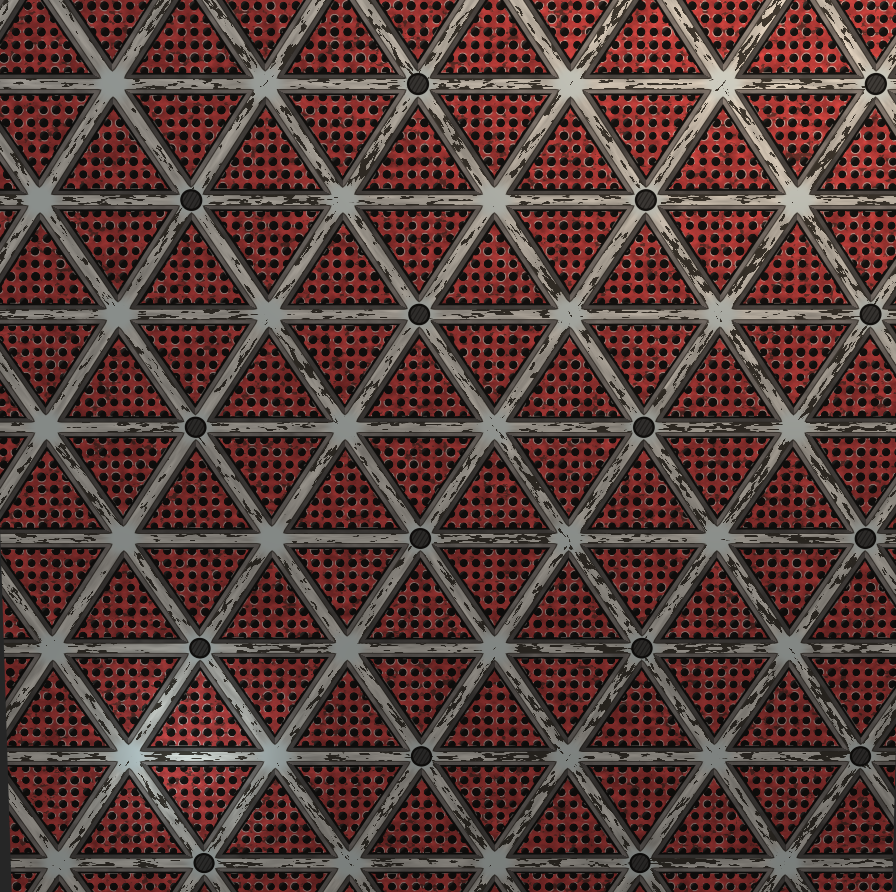
A Shadertoy shader for this texture:

```glsl
// Worn steel lattice of triangles over a red perforated sheet, seen in slight perspective.
// Three families of parallel lines give the bars, a finer square grid gives the holes,
// and value noise chips the paint; every third node of a row carries a dark bolt.

#define CELL 0.1711        // node spacing at the first full row
#define ROWS 7.632         // rows per canvas height there
#define TAPER 0.0547       // perspective shrink towards the bottom
#define BAR_HALF 0.037     // half width of the pale bar, in cells
#define FLANK_HALF 0.071   // outer edge of the dark bevel
#define GAP_HALF 0.087     // outer edge of the black groove
#define HUB_RADIUS 0.066
#define BOLT_RADIUS 0.073
#define HOLES vec2(12.0, 9.0)
#define HOLE_RADIUS 0.33   // in hole pitches
#define WEAR 0.62          // lower values chip more

const vec3 STEEL = vec3(0.53, 0.515, 0.49);
const vec3 HUB = vec3(0.54, 0.56, 0.55);
const vec3 FLANK = vec3(0.27, 0.255, 0.245);
const vec3 GRIME = vec3(0.12, 0.105, 0.085);
const vec3 SOOT = vec3(0.055, 0.05, 0.045);
const vec3 RED = vec3(0.47, 0.16, 0.155);

float hash(vec2 p) {
    vec3 q = fract(p.xyx * 0.1031);
    q += dot(q, q.yzx + 33.33);
    return fract((q.x + q.y) * q.z);
}

float noise(vec2 p) {
    vec2 i = floor(p), f = fract(p);
    f = f * f * (3.0 - 2.0 * f);
    return mix(mix(hash(i), hash(i + vec2(1, 0)), f.x),
               mix(hash(i + vec2(0, 1)), hash(i + vec2(1, 1)), f.x), f.y);
}

float fbm(vec2 p) {
    return 0.55 * noise(p) + 0.3 * noise(p * 2.1 + 7.3) + 0.15 * noise(p * 4.3 + 19.1);
}

float cover(float d, float px) { return 1.0 - smoothstep(-px, px, d); }

float smoothMin(float a, float b, float k) {
    float h = max(k - abs(a - b), 0.0) / k;
    return min(a, b) - 0.25 * h * h * k;
}

// Red sheet with rimmed, slightly uneven holes
vec3 perforatedSheet(vec2 cell, float px) {
    vec2 grid = cell * HOLES + vec2(0.0, 0.5);
    vec2 id = floor(grid), f = fract(grid) - 0.5;
    float gridPx = px * HOLES.x;
    float radius = HOLE_RADIUS + 0.06 * (hash(id) - 0.5);
    float d = length(f) - radius;
    vec3 col = RED * (0.72 + 0.6 * fbm(cell * 16.0));
    col = mix(col, GRIME, 0.6 * smoothstep(0.62, 0.78, fbm(cell * 23.0 + 5.0)));
    float chip = smoothstep(0.56, 0.72, noise(cell * 31.0 + 40.0));
    float rim = cover(abs(d - 0.04) - 0.05, gridPx) * chip;
    col = mix(col, STEEL, 0.75 * rim);
    vec3 inside = mix(SOOT, FLANK, 0.45 * smoothstep(0.1, 0.35, -f.x - f.y) * hash(id + 9.0));
    return mix(col, inside, cover(d, gridPx * 0.7));
}

// Round bolt head with a scratched face
vec3 boltHead(vec2 p, float r, float px) {
    float groove = cover(abs(fract((p.x + 0.6 * p.y) * 32.0) - 0.5) - 0.15, px * 32.0);
    vec3 col = mix(vec3(0.17, 0.165, 0.16), SOOT, 0.5 * groove);
    col = mix(col, SOOT, cover(abs(r - BOLT_RADIUS + 0.008) - 0.008, px));
    return col;
}

void mainImage(out vec4 fragColor, in vec2 fragCoord) {
    vec2 uv = fragCoord / iResolution.y;

    // Perspective lattice: x in node spacings, y in rows counted downwards
    float t = 0.9058 - uv.y;
    float shrink = 1.0 - TAPER * t;
    vec2 cell = vec2((uv.x - 0.4686 - 0.0052 * t) / CELL, ROWS * t) / shrink;
    float px = 0.7 / (iResolution.y * CELL);

    // Signed offsets to the nearest line of each family
    vec3 lines = vec3(cell.y, cell.x - 0.5 * cell.y, cell.x + 0.5 * cell.y);
    vec3 lineId = round(lines);
    vec3 offset = (lines - lineId) * vec3(0.88, 0.837, 0.837);
    vec3 dist = abs(offset);
    float d = min(dist.x, min(dist.y, dist.z));
    int family = d == dist.x ? 0 : (d == dist.y ? 1 : 2);
    float side = offset[family];
    float along = family == 0 ? cell.x : cell.y;
    vec2 barSeed = vec2(lineId[family] * 17.0, float(family) * 53.0);

    // Nearest node
    float row = round(cell.y);
    float column = round(cell.x - 0.5 * row);
    vec2 toNode = (cell - vec2(column + 0.5 * row, row)) * vec2(1.0, 0.766);
    float r = length(toNode);
    bool bolted = mod(column - row + 300.5, 3.0) < 1.0;

    // Sheet, groove and bevel
    vec3 col = perforatedSheet(cell, px);
    float ragged = 0.012 * (fbm(cell * 22.0) - 0.5);
    col = mix(col, SOOT, cover(d - GAP_HALF + ragged, px));
    float glintEdge = smoothstep(0.62, 0.75, noise(cell * 27.0 + 70.0));
    col = mix(col, STEEL, 0.5 * glintEdge * cover(abs(d - GAP_HALF) - 0.003, px));
    float flank = smoothMin(d - FLANK_HALF, r - 0.105, 0.04);
    float lit = 1.0 + 0.2 * sign(side) * (family == 0 ? 1.0 : -1.0);
    col = mix(col, FLANK * lit * (0.8 + 0.45 * fbm(cell * 9.0)), cover(flank, px));

    // Pale bar, chipped in streaks that follow its length
    float bar = smoothMin(d - BAR_HALF, r - HUB_RADIUS, 0.045);
    col = mix(col, GRIME, 0.65 * cover(bar - 0.007, px));
    vec3 steel = STEEL * (0.8 + 0.4 * fbm(vec2(along * 5.0, side * 30.0) + barSeed));
    steel = mix(steel, HUB, 1.0 - smoothstep(0.06, 0.17, r));
    float streak = fbm(vec2(along * 13.0, side * 55.0) + barSeed);
    float patchy = noise(vec2(along * 1.7, 3.0) + barSeed);
    float limit = WEAR - 0.16 * (patchy - 0.4) - 0.05 * smoothstep(0.1, 0.7, uv.x)
                + 0.2 * (1.0 - smoothstep(0.07, 0.18, r));
    steel = mix(steel, GRIME, 0.9 * smoothstep(limit, limit + 0.05, streak));
    col = mix(col, steel, cover(bar, px));
    if (bolted) col = mix(col, boltHead(toNode, r, px), cover(r - BOLT_RADIUS, px));

    // Warm lamp at the upper right, cool glint at the lower left
    float lamp = exp(-5.0 * dot(uv - vec2(0.86, 1.02), uv - vec2(0.86, 1.02)));
    float glint = exp(-110.0 * dot(uv - vec2(0.21, 0.16), uv - vec2(0.21, 0.16)));
    col *= 0.88 + 0.14 * uv.y + lamp * vec3(0.52, 0.45, 0.38) + glint * vec3(0.5, 0.6, 0.65);

    // Plain backing past the left and right ends of the sheet
    float outside = max(-2.83 - cell.x, cell.x - 3.24);
    col = mix(col, vec3(0.15, 0.15, 0.15), 1.0 - cover(outside, px));
    fragColor = vec4(clamp(col, 0.0, 1.0), 1.0);
}
```
